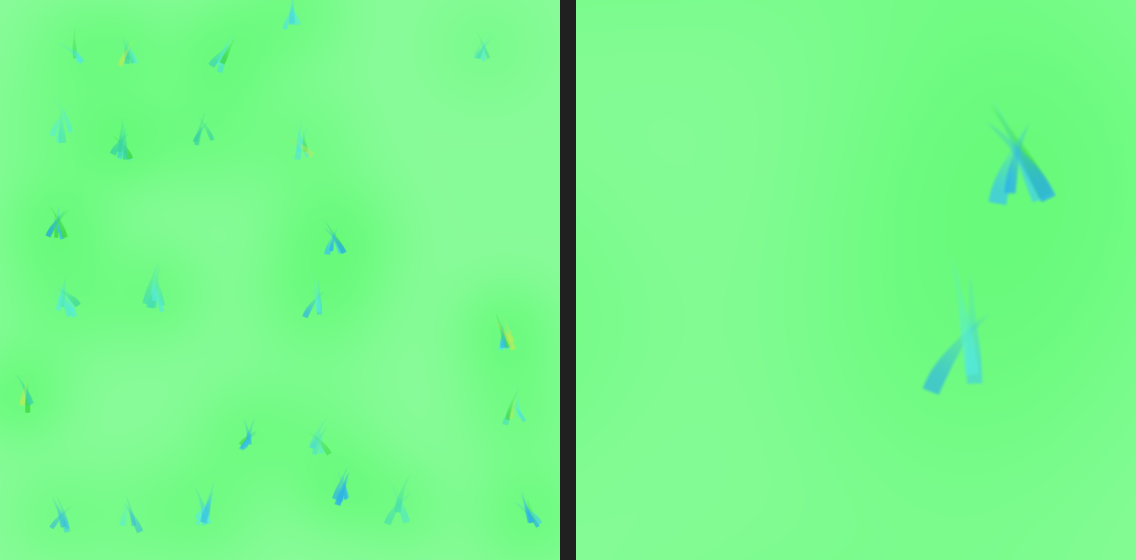
Left: the whole. Right: its middle third, enlarged.
A three.js fragment shader for this texture:

```glsl
varying vec2 vUv;

const float GRID = 6.0;
const int MAX_BLADES = 8;

const vec3 MEADOW_LIGHT = vec3(0.535, 0.985, 0.600);
const vec3 MEADOW_DEEP = vec3(0.340, 0.980, 0.420);
const vec3 BLADE_TEAL = vec3(0.230, 0.830, 0.620);
const vec3 BLADE_CYAN = vec3(0.340, 0.930, 0.860);
const vec3 BLADE_BLUE = vec3(0.180, 0.700, 0.900);
const vec3 BLADE_GREEN = vec3(0.240, 0.850, 0.260);
const vec3 BLADE_YELLOW = vec3(0.700, 0.930, 0.360);

float hash(vec2 cell, float seed) {
  vec3 p = fract(vec3(cell, seed) * vec3(0.1031, 0.1130, 0.0973) + 0.37);
  p += dot(p, p.yzx + 33.33);
  return fract((p.x + p.y) * p.z);
}

// Strength of the tuft in a cell, zero where the cell is empty
float tuftStrength(vec2 cell) {
  vec2 inside = step(vec2(0.0), cell) * step(cell, vec2(GRID - 1.0));
  float present = step(hash(cell, 1.0), 0.78);
  return inside.x * inside.y * present * mix(0.35, 1.0, hash(cell, 2.0));
}

vec2 tuftRoot(vec2 cell) {
  vec2 jitter = vec2(hash(cell, 3.0), hash(cell, 4.0));
  return (cell + mix(vec2(0.12, 0.12), vec2(0.88, 0.66), jitter)) / GRID;
}

// Soft pools of deeper green around the tufts
float meadowShade(vec2 uv, vec2 home) {
  float sum = 0.0;
  for (int y = -2; y <= 2; y++) {
    for (int x = -2; x <= 2; x++) {
      vec2 cell = home + vec2(float(x), float(y));
      vec2 offset = uv - tuftRoot(cell) - vec2(0.0, 0.035);
      float sigma = mix(0.058, 0.078, hash(cell, 5.0));
      sum += tuftStrength(cell) * exp(-dot(offset, offset) / (2.0 * sigma * sigma));
    }
  }
  return 1.0 - exp(-0.85 * sum);
}

// Coverage of one tapering blade that rises from the origin and curls sideways
float bladeMask(vec2 p, float angle, float len, float curl, float width) {
  float s = sin(angle);
  float c = cos(angle);
  vec2 q = vec2(c * p.x - s * p.y, s * p.x + c * p.y);
  float t = clamp(q.y / len, 0.0, 1.0);
  float slope = 2.0 * curl * t;
  float across = abs(q.x - curl * len * t * t) / sqrt(1.0 + slope * slope);
  float halfWidth = width * mix(1.0, 0.22, smoothstep(0.1, 0.9, t));
  float side = 1.0 - smoothstep(halfWidth - 0.0016, halfWidth + 0.0016, across);
  float ends = smoothstep(-0.001, 0.002, q.y) * (1.0 - smoothstep(0.8, 1.0, q.y / len));
  return side * ends * mix(1.0, 0.35, smoothstep(0.1, 0.75, t));
}

vec3 bladeColor(float tuftHue, float pick, float tint) {
  float hue = clamp(tuftHue + 0.6 * (tint - 0.5), 0.0, 1.0);
  vec3 cool = mix(BLADE_TEAL, BLADE_CYAN, smoothstep(0.0, 0.5, hue));
  cool = mix(cool, BLADE_BLUE, smoothstep(0.5, 0.95, hue));
  vec3 warm = mix(BLADE_GREEN, BLADE_YELLOW, step(0.55, tint));
  return mix(cool, warm, step(0.8, pick));
}

vec3 paintTuft(vec3 color, vec2 p, vec2 cell, float strength) {
  float scale = mix(0.72, 1.1, hash(cell, 6.0));
  float count = floor(mix(3.0, 8.99, strength * hash(cell, 7.0) + 0.2 * strength));
  float lean = 0.5 * (hash(cell, 8.0) - 0.5);
  float hue = hash(cell, 9.0);
  for (int i = 0; i < MAX_BLADES; i++) {
    float seed = 20.0 + 8.0 * float(i);
    float spread = 2.0 * hash(cell, seed) - 1.0;
    float angle = lean + 0.48 * spread;
    float len = scale * mix(0.045, 0.080, hash(cell, seed + 1.0));
    float curl = 0.32 * spread + 0.25 * (hash(cell, seed + 2.0) - 0.5);
    float width = scale * mix(0.0038, 0.0064, hash(cell, seed + 3.0));
    vec2 root = scale * vec2(-0.024 * spread + 0.012 * (hash(cell, seed + 4.0) - 0.5),
                             0.022 * hash(cell, seed + 5.0));
    vec3 tone = bladeColor(hue, hash(cell, seed + 6.0), hash(cell, seed + 7.0));
    float alpha = bladeMask(p - root, angle, len, curl, width);
    alpha *= step(float(i) + 0.5, count) * mix(0.3, 0.85, strength);
    color = mix(color, tone, alpha);
  }
  return color;
}

void main() {
  vec2 home = floor(vUv * GRID);
  vec3 color = mix(MEADOW_LIGHT, MEADOW_DEEP, meadowShade(vUv, home));

  // Grass tufts of this cell and its neighbours
  for (int y = 1; y >= -1; y--) {
    for (int x = -1; x <= 1; x++) {
      vec2 cell = home + vec2(float(x), float(y));
      float strength = tuftStrength(cell);
      if (strength > 0.0) {
        color = paintTuft(color, vUv - tuftRoot(cell), cell, strength);
      }
    }
  }
  gl_FragColor = vec4(color, 1.0);
}
```
